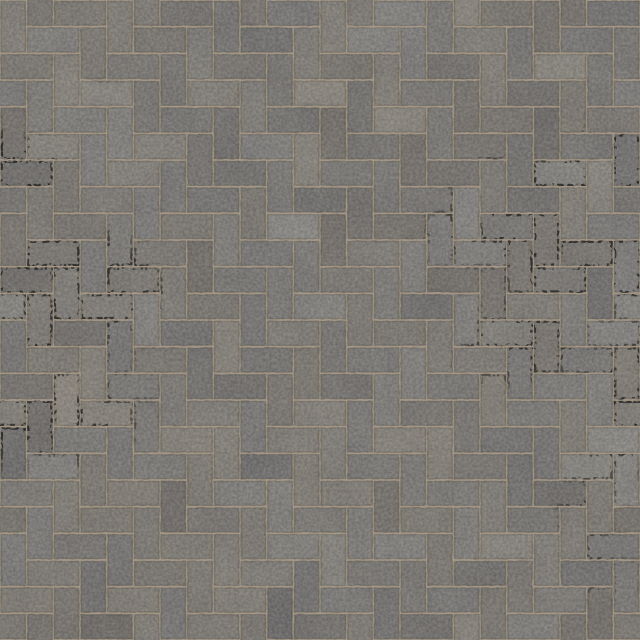
Give the GLSL for this texture, as a Shadertoy shader.

```glsl
// Herringbone paving of grey concrete blocks with sandy joints.
// Each grid cell finds its block from the diagonal index; a rounded-box distance
// shapes the joints, and wrapping gradient noise adds grain, stains and chips.

const float CELLS = 24.0;            // block widths per side, a multiple of 4
const float JOINT_HALF = 0.045;      // half joint width, in cells
const float CORNER_RADIUS = 0.06;    // in cells
const float EDGE_WOBBLE = 0.018;     // in cells
const float EDGE_SHADE = 0.09;       // darkening beside the joints
const float BLOCK_VARIATION = 0.6;   // tone spread between blocks
const float GRAIN_STRENGTH = 0.6;
const float STAIN_STRENGTH = 0.22;
const float TINT_STRENGTH = 0.025;   // warm to cool drift between blocks
const float CHIP_DEPTH = 0.55;       // darkening of broken edges
const vec2 WEAR_CENTRE = vec2(0.0, 0.55);
const float TAU = 6.28318;

const vec3 STONE_DARK = vec3(0.45, 0.44, 0.43);
const vec3 STONE_LIGHT = vec3(0.53, 0.52, 0.50);
const vec3 SAND_DARK = vec3(0.47, 0.43, 0.38);
const vec3 SAND_MID = vec3(0.55, 0.51, 0.45);
const vec3 SAND_LIGHT = vec3(0.63, 0.59, 0.53);

float hash(vec2 p, float seed) {
    vec3 q = fract((p.xyx + seed * vec3(17.3, 5.7, 29.1)) * vec3(0.1031, 0.1030, 0.0973));
    q += dot(q, q.yzx + 33.33);
    return fract((q.x + q.y) * q.z);
}

// Dot product of a lattice gradient, wrapped at the period, with the offset
float gradientDot(vec2 corner, vec2 offset, float period, float seed) {
    float angle = TAU * hash(mod(corner, period), seed);
    return dot(vec2(cos(angle), sin(angle)), offset);
}

// Tiling gradient noise, roughly -1 to 1
float noise(vec2 uv, float period, float seed) {
    vec2 p = uv * period;
    vec2 i = floor(p), f = p - i;
    vec2 u = f * f * f * (f * (f * 6.0 - 15.0) + 10.0);
    vec2 e = vec2(1.0, 0.0);
    float low = mix(gradientDot(i, f, period, seed),
                    gradientDot(i + e.xy, f - e.xy, period, seed), u.x);
    float high = mix(gradientDot(i + e.yx, f - e.yx, period, seed),
                     gradientDot(i + e.xx, f - e.xx, period, seed), u.x);
    return 1.4 * mix(low, high, u.y);
}

// Lower left corner (xy) and size (zw) of the block covering p
vec4 herringbone(vec2 p) {
    vec2 cell = floor(p);
    float k = mod(cell.x - cell.y + 1.0, 4.0);
    if (k < 1.5) return vec4(cell - vec2(step(0.5, k), 0.0), 2.0, 1.0);
    return vec4(cell - vec2(0.0, step(k, 2.5)), 1.0, 2.0);
}

void mainImage(out vec4 fragColor, in vec2 fragCoord) {
    vec2 uv = fragCoord / iResolution.xy;
    float pixel = CELLS / min(iResolution.x, iResolution.y);

    // Block layout with slightly uneven edges
    vec2 p = uv * CELLS + EDGE_WOBBLE * vec2(noise(uv, 110.0, 1.0), noise(uv, 110.0, 2.0));
    vec4 block = herringbone(p);
    vec2 id = mod(block.xy, CELLS);
    vec2 local = p - block.xy;
    vec2 inset = min(local, block.zw - local);

    // Distance inward from the rounded block outline
    vec2 b = CORNER_RADIUS - inset;
    float d = CORNER_RADIUS - length(max(b, 0.0)) - min(max(b.x, b.y), 0.0);

    // Stone: tone per block, stains and fine grain
    float grain = noise(uv, 200.0, 3.0) + 0.7 * noise(uv, 330.0, 4.0);
    float stain = noise(uv, 14.0, 5.0) + 0.6 * noise(uv, 45.0, 6.0);
    float tone = 0.5 + BLOCK_VARIATION * (hash(id, 7.0) + hash(id, 8.0) - 1.0)
               + GRAIN_STRENGTH * grain + STAIN_STRENGTH * stain;
    vec3 stone = mix(STONE_DARK, STONE_LIGHT, tone);
    stone *= 1.0 + TINT_STRENGTH * (hash(id, 9.0) - 0.5) * vec3(1.0, 0.0, -1.5);
    stone *= 1.0 - EDGE_SHADE * (1.0 - smoothstep(JOINT_HALF, JOINT_HALF + 0.07, d));

    // Sand: brightest mid-joint and along the horizontal joints
    float level = smoothstep(-0.04, 0.04, inset.x - inset.y);
    float sandTone = 0.2 + 0.8 * (1.0 - d / JOINT_HALF) + 0.3 * (level - 0.5)
                   + 0.3 * noise(uv, 60.0, 10.0) + 0.2 * grain;
    vec3 sand = mix(SAND_DARK, SAND_MID, clamp(2.0 * sandTone, 0.0, 1.0));
    sand = mix(sand, SAND_LIGHT, clamp(2.0 * sandTone - 1.0, 0.0, 1.0));

    float soft = max(0.012, 0.7 * pixel);
    vec3 color = mix(sand, stone, smoothstep(-soft, soft, d - JOINT_HALF));

    // Chips: dark broken edges on some blocks, gathered in the worn zone
    vec2 wave = cos(TAU * (uv - WEAR_CENTRE));
    float zone = 0.35 * (wave.x + wave.y) + 0.5 * noise(uv, 5.0, 11.0);
    float worn = smoothstep(0.15, 0.5, zone) * step(0.45, hash(id, 12.0));
    float rim = 1.0 - smoothstep(0.02, 0.04 + soft, abs(d - JOINT_HALF - 0.025));
    float broken = smoothstep(0.0, 0.35, noise(uv, 150.0, 13.0) + 0.5 * noise(uv, 28.0, 14.0));
    color *= 1.0 - CHIP_DEPTH * worn * rim * broken;

    fragColor = vec4(clamp(color, 0.0, 1.0), 1.0);
}
```
